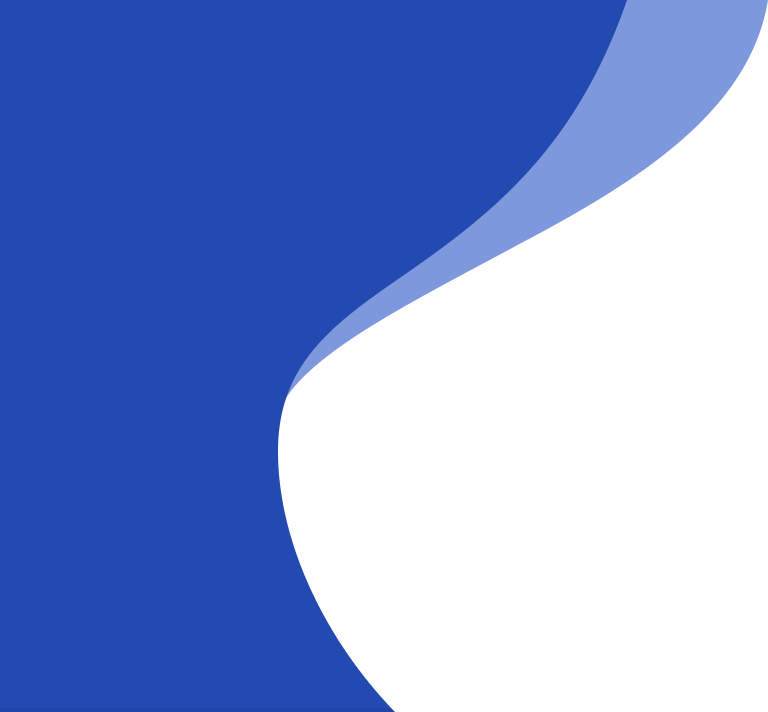
Write a WebGL 1 fragment shader that draws this background.

```glsl
precision highp float;

uniform vec2 u_resolution;

#define GRID vec2(768.0, 710.0)
#define DEEP_BLUE vec3(0.133, 0.290, 0.690)
#define SOFT_BLUE vec3(0.494, 0.596, 0.867)
#define PAPER vec3(1.0)
#define JOIN_Y 400.0
#define FOOT_HEIGHT 4.0
#define FOOT_SHADE 0.95

float cubic(float a, float b, float c, float d, float t) {
  float s = 1.0 - t;
  return s * s * (s * a + 3.0 * t * b) + t * t * (3.0 * s * c + t * d);
}

vec2 cubicTangent(vec2 a, vec2 b, vec2 c, vec2 d, float t) {
  float s = 1.0 - t;
  return s * s * (b - a) + 2.0 * s * t * (c - b) + t * t * (d - c);
}

// Signed distance to a curve that descends steadily; negative on its left
float curveSide(vec2 p, vec2 a, vec2 b, vec2 c, vec2 d) {
  float t = 0.5;
  float stride = 0.25;
  for (int i = 0; i < 18; i++) {
    t += cubic(a.y, b.y, c.y, d.y, t) < p.y ? stride : -stride;
    stride *= 0.5;
  }
  vec2 tangent = normalize(cubicTangent(a, b, c, d, t));
  return (p.x - cubic(a.x, b.x, c.x, d.x, t)) * tangent.y;
}

// Main wave: upper sweep, inner bend, lower sweep
float deepWave(vec2 p) {
  vec2 shoulder = vec2(400.0, 277.0);
  vec2 waist = vec2(278.0, 450.0);
  if (p.y < shoulder.y)
    return curveSide(p, vec2(627.0, 0.0), vec2(575.0, 150.0), vec2(490.0, 215.0), shoulder);
  if (p.y < waist.y)
    return curveSide(p, shoulder, vec2(330.0, 325.0), vec2(278.0, 365.0), waist);
  return curveSide(p, waist, vec2(278.0, 540.0), vec2(325.0, 638.0), vec2(395.0, 710.0));
}

// Pale ribbon that tapers into the main wave
float softWave(vec2 p) {
  vec2 middle = vec2(520.0, 243.0);
  if (p.y < middle.y)
    return curveSide(p, vec2(768.0, 0.0), vec2(750.0, 110.0), vec2(640.0, 180.0), middle);
  return curveSide(p, middle, vec2(420.0, 297.0), vec2(315.0, 348.0), vec2(284.0, JOIN_Y));
}

float coverage(float side, float pixel) {
  return clamp(0.5 - side / pixel, 0.0, 1.0);
}

void main() {
  // Grid coordinates run downward from the upper left
  vec2 uv = gl_FragCoord.xy / u_resolution;
  vec2 p = vec2(uv.x, 1.0 - uv.y) * GRID;
  float pixel = GRID.x / u_resolution.x;

  float ribbon = coverage(softWave(p), pixel) * coverage(p.y - JOIN_Y, pixel);
  vec3 color = mix(PAPER, SOFT_BLUE, ribbon);

  // Faint shade along the foot of the main wave
  float foot = coverage(GRID.y - p.y - FOOT_HEIGHT, pixel);
  vec3 body = DEEP_BLUE * mix(1.0, FOOT_SHADE, foot);
  color = mix(color, body, coverage(deepWave(p), pixel));

  gl_FragColor = vec4(color, 1.0);
}
```
